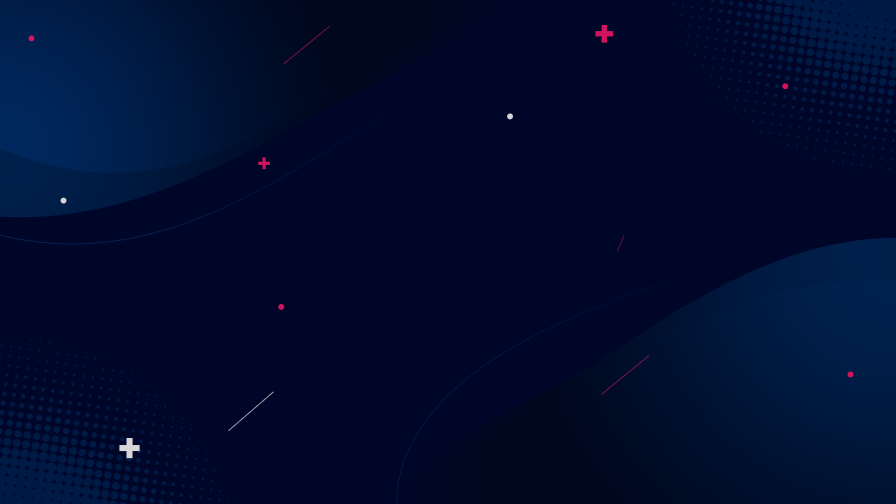
This background is drawn by a WebGL 1 fragment shader. Its source:

```glsl
precision highp float;
// Dark navy backdrop: lit waves in two opposite corners, halftone discs in
// the other two, thin curves, and small accents. Waves are cosine humps,
// halftones are a rotated repeat, and accents are distance functions.
// Units: canvas height = 1, origin at the lower left.

uniform vec2 u_resolution;

const float PI = 3.14159265;
const float WIDTH = 1.7778;

const vec3 NAVY = vec3(0.0, 0.022, 0.158);
const vec3 SHADE = vec3(0.0, 0.028, 0.115);
const vec3 BAND_BLUE = vec3(0.0, 0.125, 0.30);
const vec3 WAVE_BLUE = vec3(0.0, 0.155, 0.365);
const vec3 LOW_BLUE = vec3(0.0, 0.135, 0.315);
const vec3 DOT_BLUE = vec3(0.0, 0.10, 0.275);
const vec3 LINE_BLUE = vec3(0.04, 0.22, 0.46);
const vec3 PINK = vec3(0.82, 0.08, 0.37);
const vec3 WHITE = vec3(0.84);

// Wave shapes: crest position, crest height, half width
const vec3 TOP_OUTER = vec3(0.04, 0.431, 1.22);
const vec3 TOP_INNER = vec3(0.225, 0.343, 0.92);
const vec3 TOP_LINE = vec3(0.144, 0.484, 1.19);
const vec3 LOW_OUTER = vec3(0.0, 0.528, 1.24);
const vec3 LOW_INNER = vec3(0.03, 0.444, 1.33);

const vec2 TOP_LIGHT = vec2(0.0, 0.70);
const vec2 LOW_LIGHT = vec2(1.78, 0.50);
const float LINE_HALF = 0.0009;
const float DOT_RADIUS = 0.0058;

// Halftone discs: centre and radius
const vec3 TOP_DISC = vec3(1.759, 1.093, 0.44);
const vec3 LOW_DISC = vec3(0.028, -0.116, 0.445);
const float DOT_PITCH = 0.0188;
const float DOT_TILT = 0.14;

// Antialiased coverage of a signed distance
float cover(float d) {
  return clamp(0.5 - d * u_resolution.y, 0.0, 1.0);
}

// Approximate signed distance to a cosine hump, negative below it
float waveDist(vec2 q, vec3 shape) {
  float a = PI * clamp((q.x - shape.x) / shape.z, -1.0, 1.0);
  float slope = 0.5 * shape.y * PI / shape.z * sin(a);
  float edge = 0.5 * shape.y * (1.0 + cos(a));
  return (q.y - edge) / sqrt(1.0 + slope * slope);
}

// Colour falling from a bright light position into shade
vec3 litFill(vec2 p, vec2 light, float reach, vec3 bright) {
  return mix(bright, SHADE, smoothstep(0.0, reach, distance(p, light)));
}

// Tilted dot grid whose dots shrink towards the disc rim
float halftone(vec2 p, vec3 disc) {
  float c = cos(DOT_TILT), s = sin(DOT_TILT);
  vec2 g = mat2(c, s, -s, c) * (p - disc.xy) / DOT_PITCH;
  vec2 cell = floor(g) + 0.5;
  float t = length(cell) * DOT_PITCH / disc.z;
  float radius = mix(0.68, 0.10, smoothstep(0.15, 1.0, t));
  float d = (length(g - cell) - radius) * DOT_PITCH;
  return cover(d) * (1.0 - smoothstep(0.98, 1.02, t));
}

float segment(vec2 p, vec2 a, vec2 b) {
  vec2 ab = b - a;
  float t = clamp(dot(p - a, ab) / dot(ab, ab), 0.0, 1.0);
  return cover(length(p - a - ab * t) - LINE_HALF);
}

float disk(vec2 p, vec2 centre) {
  return cover(length(p - centre) - DOT_RADIUS);
}

float plusSign(vec2 p, vec2 centre, float arm, float halfThick) {
  vec2 q = abs(p - centre);
  q = vec2(max(q.x, q.y), min(q.x, q.y));
  return cover(max(q.x - arm, q.y - halfThick));
}

void main() {
  vec2 p = gl_FragCoord.xy / u_resolution.y;
  vec2 top = vec2(p.x, 1.0 - p.y);
  vec2 low = vec2(WIDTH - p.x, p.y);
  vec3 col = NAVY;

  // Halftone corners
  col = mix(col, DOT_BLUE, max(halftone(p, TOP_DISC), halftone(p, LOW_DISC)));

  // Upper left waves
  float fade = 1.0 - smoothstep(0.65, 1.1, p.x);
  col = mix(col, litFill(p, TOP_LIGHT, 0.75, BAND_BLUE), fade * cover(waveDist(top, TOP_OUTER)));
  col = mix(col, litFill(p, TOP_LIGHT, 0.75, WAVE_BLUE), fade * cover(waveDist(top, TOP_INNER)));

  // Lower right waves
  fade = smoothstep(0.72, 1.15, p.x);
  col = mix(col, litFill(p, LOW_LIGHT, 0.85, BAND_BLUE), fade * cover(waveDist(low, LOW_OUTER)));
  col = mix(col, litFill(p, LOW_LIGHT, 0.85, LOW_BLUE), fade * cover(waveDist(low, LOW_INNER)));

  // Thin curves fading to the right
  float curve = cover(abs(waveDist(top, TOP_LINE)) - LINE_HALF);
  col = mix(col, LINE_BLUE, 0.6 * curve * (1.0 - smoothstep(0.1, 1.0, p.x)));
  float h2 = p.y * p.y;
  float bend = p.y * (4.04 + 15.3 * h2);
  float d = (p.x - 0.787 - h2 * (2.02 + 3.83 * h2)) / sqrt(1.0 + bend * bend);
  col = mix(col, LINE_BLUE, 0.36 * cover(abs(d) - LINE_HALF) * (1.0 - smoothstep(0.9, 1.53, p.x)));

  // Pink accents
  float pink = max(disk(p, vec2(0.0625, 0.924)), disk(p, vec2(1.558, 0.829)));
  pink = max(pink, max(disk(p, vec2(0.558, 0.391)), disk(p, vec2(1.6875, 0.257))));
  pink = max(pink, plusSign(p, vec2(1.199, 0.933), 0.0175, 0.0053));
  pink = max(pink, plusSign(p, vec2(0.524, 0.676), 0.0115, 0.0032));
  pink = max(pink, 0.65 * segment(p, vec2(0.5625, 0.873), vec2(0.653, 0.947)));
  pink = max(pink, 0.65 * segment(p, vec2(1.194, 0.218), vec2(1.287, 0.294)));
  pink = max(pink, 0.5 * segment(p, vec2(1.225, 0.502), vec2(1.238, 0.532)));
  col = mix(col, PINK, pink);

  // White accents
  float white = max(disk(p, vec2(1.012, 0.769)), disk(p, vec2(0.126, 0.602)));
  white = max(white, plusSign(p, vec2(0.257, 0.111), 0.020, 0.006));
  white = max(white, 0.8 * segment(p, vec2(0.454, 0.146), vec2(0.542, 0.222)));
  gl_FragColor = vec4(mix(col, WHITE, white), 1.0);
}
```
